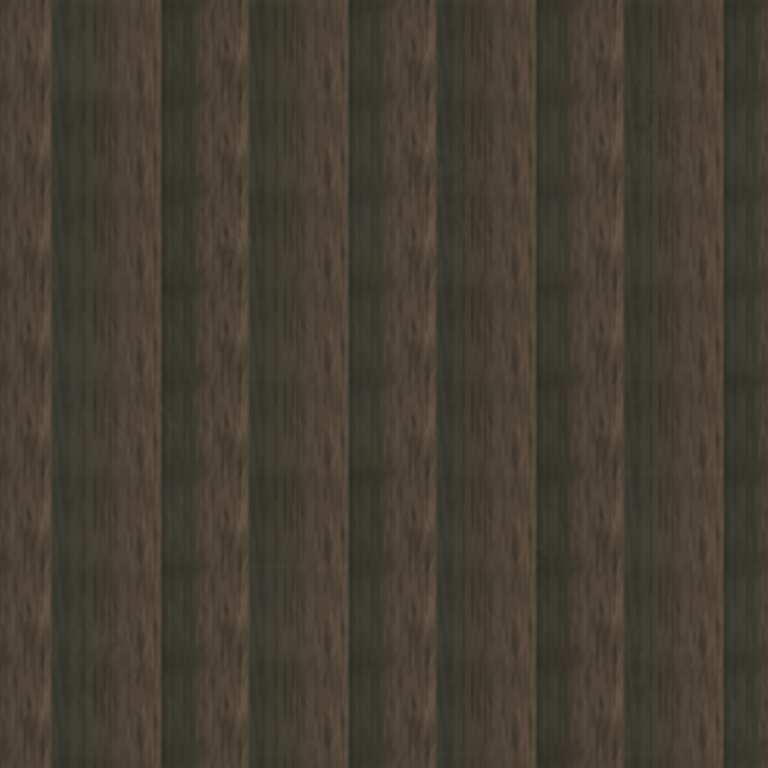
This texture is drawn by a WebGL 2 fragment shader. Its source:

```glsl
#version 300 es
precision highp float;
// Dark striped wood: a tile holding two brown planks between green-black bands
// repeats about 4.1 times across and 8.2 down. Wrapped noise draws the grain and
// knots, and a hash per tile varies the tone a little at each seam.
uniform vec2 u_resolution;
out vec4 fragColor;

const vec2 TILE_SIZE = vec2(0.2441, 0.1224);
const vec2 TILE_START = vec2(0.2122, 0.003);
const float PLANK_EDGE = 0.453;

const vec3 GREEN_BLACK = vec3(0.230, 0.228, 0.188);
const vec3 OLIVE = vec3(0.262, 0.245, 0.190);
const vec3 BROWN = vec3(0.298, 0.257, 0.209);
const vec3 LIGHT_BROWN = vec3(0.358, 0.304, 0.245);

float hash(vec2 p) {
  return fract(sin(dot(p, vec2(127.1, 311.7))) * 43758.5453);
}

// Value noise that wraps after a whole number of cells.
float wrappedNoise(vec2 p, vec2 period) {
  vec2 i = floor(p);
  vec2 f = fract(p);
  f = f * f * (3.0 - 2.0 * f);
  vec2 a = mod(i, period);
  vec2 b = mod(i + 1.0, period);
  return mix(mix(hash(a), hash(vec2(b.x, a.y)), f.x),
             mix(hash(vec2(a.x, b.y)), hash(b), f.x), f.y);
}

// Noise over the unit tile, centred on zero.
float grain(vec2 tile, vec2 cells) {
  return wrappedNoise(tile * cells, cells) - 0.5;
}

// Soft-edged band from left to right.
float band(float x, float left, float right, float softLeft, float softRight) {
  return smoothstep(left - softLeft, left + softLeft, x)
       * (1.0 - smoothstep(right - softRight, right + softRight, x));
}

// Thin dark line running down the tile.
float thinLine(float x, float centre, float halfWidth) {
  return 1.0 - smoothstep(halfWidth * 0.3, halfWidth, abs(x - centre));
}

// Tall pointed knot, narrow at the top, with a ragged rim.
float knot(vec2 tile, vec2 centre, vec2 radius, float ragged) {
  vec2 d = (tile - centre) / radius;
  d.x /= 0.7 + 0.35 * clamp(d.y, -1.0, 1.0);
  return 1.0 - smoothstep(0.2, 1.0, length(d) + ragged);
}

// Random tone of a strip, blended across the seam below it.
float stripTone(vec2 id, float down) {
  float next = hash(id + vec2(0.0, 1.0));
  return mix(hash(id), next, smoothstep(0.94, 1.0, down)) - 0.5;
}

void main() {
  vec2 uv = gl_FragCoord.xy / u_resolution;
  vec2 pos = vec2(uv.x, 1.0 - uv.y);
  pos.x += 0.013 * (1.0 - smoothstep(0.07, 0.15, pos.x));
  vec2 grid = (pos - TILE_START) / TILE_SIZE;
  vec2 tile = fract(grid);
  vec2 stripId = floor(grid);
  stripId.x = stripId.x * 2.0 + step(PLANK_EDGE, tile.x);

  // Grain: broad streaks, fine fibres and slanted pores.
  float streaks = grain(tile, vec2(24.0, 2.0));
  float fibres = grain(tile, vec2(60.0, 4.0));
  float threads = grain(tile, vec2(47.0, 3.0));
  vec2 slanted = tile + vec2(0.03 * sin(6.2832 * tile.y), 0.0);
  float pores = grain(slanted, vec2(46.0, 9.0));

  // Stripe layout, with soft edges that waver along the grain.
  float x = tile.x + 0.014 * grain(tile, vec2(6.0, 4.0));
  float plank = band(x, 0.18, PLANK_EDGE, 0.045, 0.016)
              + band(x, 0.72, 0.988, 0.06, 0.016);
  float light = band(x, 0.375, PLANK_EDGE, 0.05, 0.016)
              + band(x, 0.89, 0.988, 0.05, 0.016);
  float olive = band(x, 0.60, 0.76, 0.06, 0.03)
              + 0.6 * band(x, 0.10, 0.22, 0.05, 0.02);
  vec3 color = mix(GREEN_BLACK, OLIVE, olive);
  color = mix(color, BROWN, clamp(plank + 0.25 * threads * olive, 0.0, 1.0));
  color = mix(color, LIGHT_BROWN, light * clamp(0.8 + 0.8 * streaks, 0.0, 1.0));
  float shade = 1.0 + 0.10 * streaks + 0.18 * fibres + 0.10 * threads;
  shade += pores * mix(0.06, 0.13, plank);

  // Broken dark lines in the olive band and beside the planks.
  float broken = smoothstep(-0.3, 0.2, grain(tile, vec2(30.0, 5.0)));
  for (int i = 0; i < 4; i++) {
    float centre = 0.605 + 0.045 * float(i);
    shade -= 0.09 * broken * thinLine(tile.x, centre, 0.012);
  }
  shade -= 0.13 * (thinLine(x, 0.413, 0.013) + thinLine(x, 0.952, 0.013)) * broken;
  shade -= 0.07 * thinLine(x, 0.722, 0.013);

  // Knots near the foot of each tile.
  float ragged = 0.5 * pores + 0.4 * fibres;
  shade -= 0.13 * knot(tile, vec2(0.335, 0.70), vec2(0.045, 0.36), ragged);
  shade -= 0.16 * knot(tile, vec2(0.885, 0.72), vec2(0.048, 0.34), ragged);

  // Seam fade and uneven tone, strongest in the dark bands.
  float tone = stripTone(stripId, tile.y);
  float fade = smoothstep(0.0, 0.05, tile.y) * (1.0 - smoothstep(0.1, 0.95, tile.y));
  shade += tone * mix(0.06, 0.03, plank) - fade * mix(0.035, 0.01, plank);
  color.b += 0.018 * (1.0 - plank) * (1.0 - olive) * max(tone, 0.0) * fade;

  // Scattered patches of worn speckle.
  float worn = smoothstep(0.62, 0.85, wrappedNoise(pos * 7.0, vec2(64.0)));
  shade += 0.08 * worn * (wrappedNoise(pos * vec2(210.0, 150.0), vec2(512.0)) - 0.5);

  fragColor = vec4(color * shade, 1.0);
}
```
